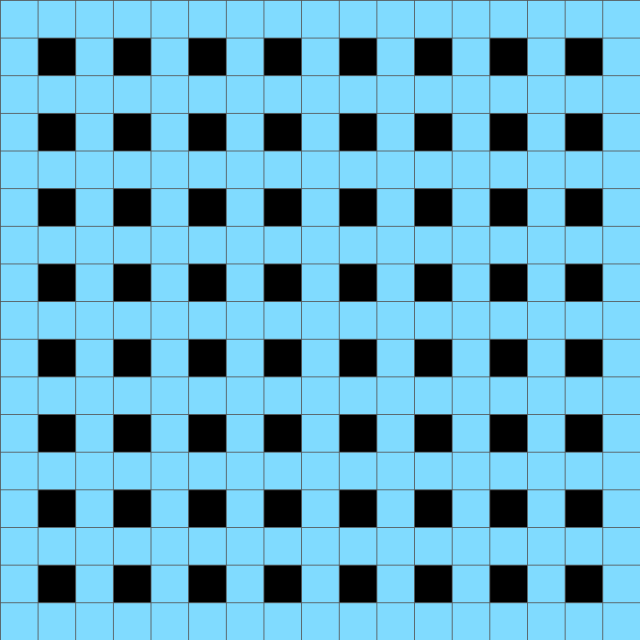
This pattern is drawn by a WebGL 1 fragment shader. Its source:

```glsl
precision highp float;
// Sky-blue 17 by 17 grid with thin grey lines and a black square in every second cell.

uniform vec2 u_resolution;

// Box-filtered coverage of a grid line centred on each whole number.
vec2 lineCoverage(vec2 grid, float width, vec2 pixel) {
  vec2 dist = abs(fract(grid + 0.5) - 0.5);
  vec2 overlap = min(dist + 0.5 * pixel, 0.5 * width) - max(dist - 0.5 * pixel, -0.5 * width);
  return clamp(overlap / pixel, 0.0, 1.0);
}

// Coverage of the odd cells, where both column and row are odd.
float squareCoverage(vec2 grid, vec2 pixel) {
  vec2 inside = 0.5 - abs(mod(grid, 2.0) - 1.5);
  vec2 cover = clamp(inside / pixel + 0.5, 0.0, 1.0);
  return cover.x * cover.y;
}

void main() {
  vec2 uv = gl_FragCoord.xy / u_resolution;
  uv.y = 1.0 - uv.y;

  // One unit per cell; lines start at the left and top edges.
  float lineWidth = 17.0 / 768.0;
  vec2 grid = uv * 17.0 - 0.5 * lineWidth;
  vec2 pixel = 17.0 / u_resolution;

  // Squares first, grid lines on top.
  vec3 color = mix(vec3(0.5, 0.86, 1.0), vec3(0.0), squareCoverage(grid, pixel));
  vec2 lines = lineCoverage(grid, lineWidth, pixel);
  color = mix(color, vec3(0.33), 1.0 - (1.0 - lines.x) * (1.0 - lines.y));

  gl_FragColor = vec4(color, 1.0);
}
```
